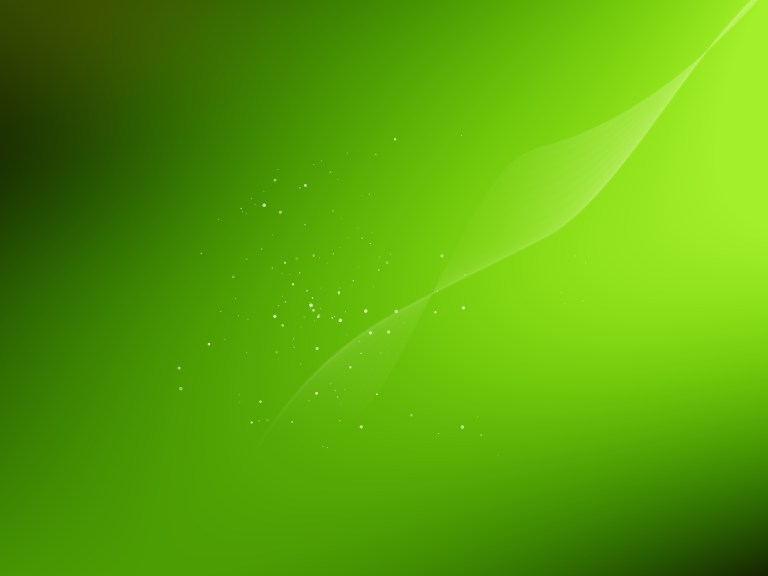
This background is drawn by a WebGL 2 fragment shader. Its source:

```glsl
#version 300 es
precision highp float;

uniform vec2 u_resolution;
out vec4 fragColor;

vec3 hash3(float n) {
    vec3 q = fract(n * vec3(0.1031, 0.1137, 0.0973) + vec3(0.17, 0.53, 0.71));
    q += dot(q, q.yzx + 33.33);
    return fract((q.xxy + q.yzz) * q.zyx);
}

float blob(vec2 uv, vec2 center, vec2 size) {
    vec2 d = (uv - center) / size;
    return exp(-dot(d, d));
}

// Brightness: three horizontal profiles blended from bottom to top
float glow(vec2 uv) {
    float x = uv.x, y = uv.y;
    float bottom = 0.48 + 0.34 * x - 0.76 * x * x;
    float middle = 0.25 + 1.10 * x - 0.45 * x * x;
    float top = 0.16 + 0.25 * x + 0.60 * x * x;
    float level = bottom * (1.0 - y) * (1.0 - 2.0 * y)
                + middle * 4.0 * y * (1.0 - y)
                + top * y * (2.0 * y - 1.0);
    level -= 0.15 * blob(uv, vec2(0.0, 0.73), vec2(0.32, 0.2));
    level -= 0.08 * blob(uv, vec2(1.0, 0.05), vec2(0.35, 0.25));
    level += 0.07 * blob(uv, vec2(0.74, 0.48), vec2(0.25, 0.22));
    return clamp(level, 0.0, 1.0);
}

vec3 greenRamp(float t) {
    return vec3(0.09 + 0.24 * t + 0.31 * t * t,
                0.15 + 1.00 * t - 0.21 * t * t,
                0.005 + 0.16 * pow(t, 5.0));
}

// The two border curves of the twisted veil
float brightEdge(float x) {
    float d = x - 0.764;
    float left = min(d, 0.0);
    return 0.497 + 0.5 * d + 3.6 * left * left * left
         + 0.25 * smoothstep(0.18, 0.61, d);
}

float faintEdge(float x) {
    float d = max(x - 0.92, 0.0);
    return 0.25 + 0.49 * smoothstep(0.57, 0.935, x) + 0.22 * d + 1.1 * d * d;
}

float veil(vec2 p) {
    float a = brightEdge(p.x), b = faintEdge(p.x);
    float slopeA = (brightEdge(p.x + 0.002) - a) / 0.002;
    float slopeB = (faintEdge(p.x + 0.002) - b) / 0.002;
    float distA = (p.y - a) * inversesqrt(1.0 + slopeA * slopeA);
    float distB = (p.y - b) * inversesqrt(1.0 + slopeB * slopeB);

    // Opposite signs mean the point lies between the borders
    float side = b > a ? 1.0 : -1.0;
    float inside = smoothstep(-0.002, 0.002, min(distA * side, -distB * side));
    float across = clamp((p.y - a) / (abs(b - a) + 0.01) * side, 0.0, 1.0);
    float strands = 0.95 + 0.05 * sin(across * 55.0 + p.x * 6.0);

    float upper = smoothstep(0.74, 1.10, p.x);
    float fill = mix(0.07, 0.26, upper) * mix(1.0, 0.65, across) * strands;
    float rim = 0.09 * exp(-abs(distA) / 0.015) + 0.04 * upper * exp(-abs(distB) / 0.01);
    float fade = smoothstep(0.40, 0.62, p.x) * smoothstep(0.22, 0.38, p.y);
    // The upper fold dissolves toward its left border
    float dissolve = mix(1.0, mix(0.3, 1.0, upper), smoothstep(0.50, 0.60, p.y));
    float line = 0.08 * exp(-pow(distA / 0.0025, 2.0)) * smoothstep(0.40, 0.55, p.x);
    return inside * (fill + rim) * fade * dissolve + line;
}

// Fine dust: a dense column by the lower fold and a wide scatter
float sparkles(vec2 p) {
    float light = 0.0;
    for (int i = 0; i < 140; i++) {
        vec3 h = hash3(float(i) * 7.31 + 2.0);
        vec3 k = hash3(float(i) * 3.77 + 91.0);
        float angle = 6.2832 * h.x;
        bool dense = h.z < 0.55;
        vec2 center = dense ? vec2(0.54, 0.47) : vec2(0.66, 0.46);
        vec2 spread = dense ? vec2(0.16, 0.26) : vec2(0.40, 0.36);
        center += spread * pow(h.y, 0.8) * vec2(cos(angle), sin(angle));
        float radius = 0.0009 + 0.0023 * pow(k.x, 4.0);
        float spot = 1.0 - smoothstep(radius - 0.001, radius + 0.001, length(p - center));
        light = max(light, spot * (0.18 + 0.72 * k.y * sqrt(k.x)));
    }
    return light;
}

void main() {
    vec2 uv = gl_FragCoord.xy / u_resolution;
    vec2 p = uv * vec2(4.0 / 3.0, 1.0);

    vec3 color = greenRamp(glow(uv));

    // Olive tint in the upper left corner
    color.r += 0.09 * blob(uv, vec2(0.10, 1.0), vec2(0.22, 0.18));

    color = mix(color, vec3(0.95, 1.0, 0.82), veil(p));
    color = mix(color, vec3(0.93, 1.0, 0.85), sparkles(p));
    fragColor = vec4(clamp(color, 0.0, 1.0), 1.0);
}
```
